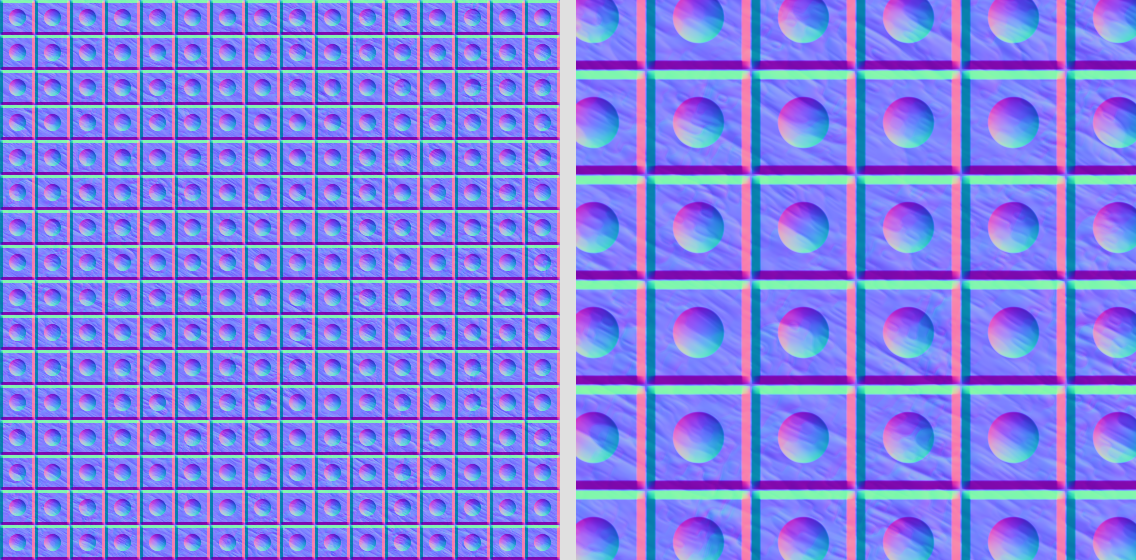
Left: the whole. Right: its middle third, enlarged.
A Shadertoy shader for this texture map:

```glsl
// Tangent-space normal map of square raised tiles, each with a round dent in its centre.
// Slopes of bevels, dents and a wrapping creased grain are summed per point,
// then the resulting surface normal is packed into colour.

#define TILES 16.0              // repeats across and down
#define BEVEL_WIDTH 0.085       // in tile units
#define BEVEL_SLOPE 2.6
#define DENT_RADIUS 0.24        // in tile units
#define DENT_CURVE 0.86         // sine of the dent's tilt at its rim
#define EDGE_SOFT 0.025         // in tile units
#define GRAIN_STRENGTH 0.0032
#define GRAIN_FREQ vec2(32.0, 15.0)  // whole numbers, across and along creases
#define WARP_FREQ 23.0
#define WARP_AMOUNT 0.014
#define GRAIN_STEP 0.001        // canvas units

float hash(vec2 p) {
    return fract(sin(dot(p, vec2(127.1, 311.7))) * 43758.5453);
}

// Value noise that wraps after "period" lattice cells
float wrapNoise(vec2 p, vec2 period) {
    vec2 cell = floor(p);
    vec2 f = fract(p);
    f = f * f * f * (f * (f * 6.0 - 15.0) + 10.0);
    vec2 a = mod(cell, period);
    vec2 b = mod(cell + 1.0, period);
    return mix(mix(hash(a), hash(vec2(b.x, a.y)), f.x),
               mix(hash(vec2(a.x, b.y)), hash(b), f.x), f.y);
}

// Creased height, stretched along a shallow falling diagonal
float grainHeight(vec2 uv) {
    float warp = wrapNoise(uv * WARP_FREQ, vec2(WARP_FREQ));
    uv += WARP_AMOUNT * vec2(warp, -warp);
    vec2 diagonal = vec2(uv.x + 2.0 * uv.y, 2.0 * uv.x - uv.y);
    vec2 freq = GRAIN_FREQ;
    float height = 0.0;
    float amplitude = 0.5;
    for (int octave = 0; octave < 3; octave++) {
        height += amplitude * abs(2.0 * wrapNoise(diagonal * freq, freq) - 1.0);
        freq *= 2.0;
        amplitude *= 0.5;
    }
    return height;
}

vec2 grainSlope(vec2 uv) {
    vec2 e = vec2(GRAIN_STEP, 0.0);
    vec2 rise = vec2(grainHeight(uv + e.xy) - grainHeight(uv - e.xy),
                     grainHeight(uv + e.yx) - grainHeight(uv - e.yx));
    float patches = mix(0.5, 1.3, wrapNoise(uv * WARP_FREQ + 0.5, vec2(WARP_FREQ)));
    return GRAIN_STRENGTH * patches * rise / (2.0 * GRAIN_STEP);
}

// Height is the product of two ramps, so the bevels flatten where grooves cross
vec2 bevelSlope(vec2 p, float soft) {
    vec2 edge = 0.5 - abs(p);
    vec2 ramp = clamp(edge / BEVEL_WIDTH, 0.0, 1.0);
    vec2 band = smoothstep(0.0, 0.7 * soft, edge)
              * (1.0 - smoothstep(BEVEL_WIDTH - 0.5 * soft, BEVEL_WIDTH + 0.5 * soft, edge));
    return -sign(p) * BEVEL_SLOPE * band * ramp.yx;
}

// Spherical bowl sunk into the tile face
vec2 dentSlope(vec2 p, float soft) {
    float r = length(p);
    vec2 tilt = p * DENT_CURVE / max(r, DENT_RADIUS);
    float inside = 1.0 - smoothstep(DENT_RADIUS - 0.5 * soft, DENT_RADIUS + 0.5 * soft, r);
    return inside * tilt / sqrt(1.0 - dot(tilt, tilt));
}

void mainImage(out vec4 fragColor, in vec2 fragCoord) {
    vec2 uv = fragCoord / iResolution.xy;
    vec2 p = fract(uv * TILES) - 0.5;
    float soft = max(EDGE_SOFT, TILES / iResolution.y);

    // Sum the slopes and pack the normal
    vec2 slope = bevelSlope(p, soft) + dentSlope(p, soft) + grainSlope(uv);
    vec3 normal = normalize(vec3(-slope, 1.0));
    fragColor = vec4(0.5 + 0.5 * normal, 1.0);
}
```
